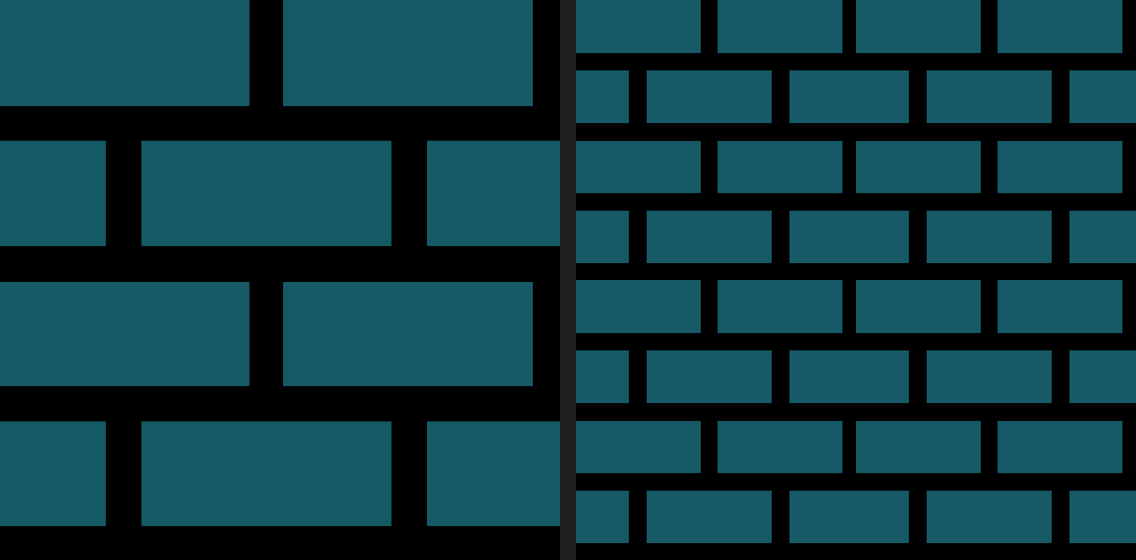
Left, the tile; right, the same tile 2 across and 2 down.
A WebGL 2 fragment shader for this pattern:

```glsl
#version 300 es
precision highp float;
// Flat teal bricks in four staggered courses with wide black joints.

uniform vec2 u_resolution;
out vec4 fragColor;

const vec3 BRICK = vec3(0.086, 0.353, 0.400);
const vec3 MORTAR = vec3(0.0);
const float COURSES = 4.0;
const float COURSE_END = 0.758;

// Smooth-edged band from start to end, on an axis that wraps at 1.
float band(float x, float start, float end, float pixel) {
    float center = 0.5 * (start + end);
    float dist = abs(fract(x - center + 0.5) - 0.5) - 0.5 * (end - start);
    return clamp(0.5 - dist / pixel, 0.0, 1.0);
}

// Two upright joints; each pair holds the start and end of one joint.
float uprightJoints(float x, vec4 spans, float pixel) {
    return max(band(x, spans.x, spans.y, pixel), band(x, spans.z, spans.w, pixel));
}

void main() {
    vec2 uv = gl_FragCoord.xy / u_resolution;
    vec2 pixel = 1.0 / u_resolution;

    // Courses are counted down from the top edge.
    float depth = (1.0 - uv.y) * COURSES;
    float course = mod(floor(depth), COURSES);
    bool staggered = mod(course, 2.0) > 0.5;

    // Slightly uneven bed joints between the courses.
    vec4 courseStarts = vec4(0.0, 0.005, 0.014, 0.010);
    float courseStart = courseStarts[int(course)];
    float brick = band(fract(depth), courseStart, COURSE_END, pixel.y * COURSES);

    // Upright joints alternate between two layouts.
    vec4 joints = staggered ? vec4(0.189, 0.2525, 0.699, 0.7625)
                            : vec4(0.4455, 0.5055, 0.9515, 1.0);
    brick *= 1.0 - uprightJoints(uv.x, joints, pixel.x);

    fragColor = vec4(mix(MORTAR, BRICK, brick), 1.0);
}
```
